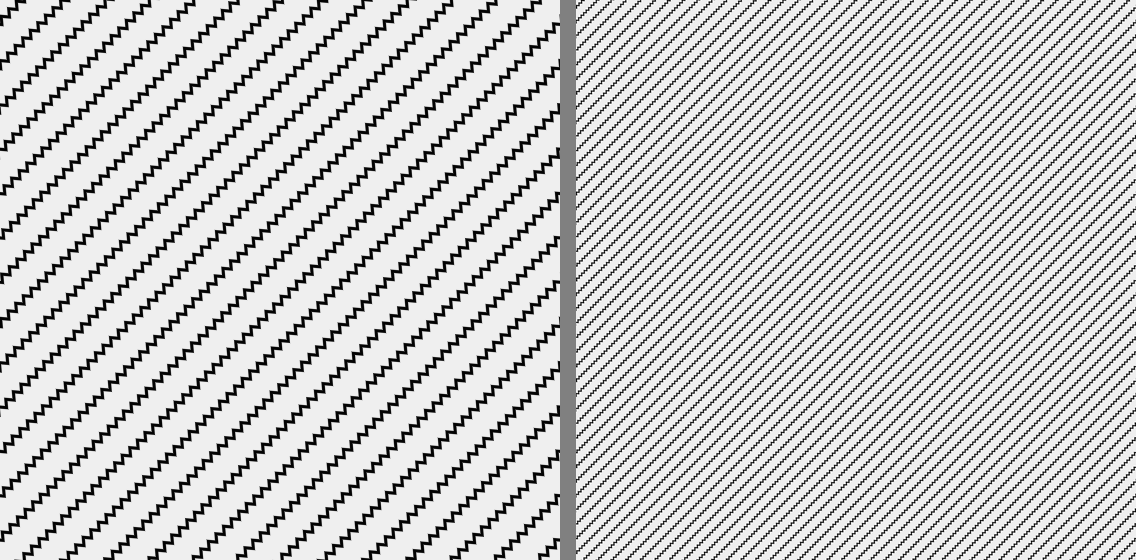
Left: one tile. Right: repeated 3 by 3.
Reproduce this pattern procedurally as a WebGL 2 fragment shader.

```glsl
#version 300 es
precision highp float;

uniform vec2 u_resolution;
out vec4 fragColor;

#define ROWS 13.0            // zigzag lines across and down
#define TEETH 37.0           // teeth along each canvas side
#define ROW_CENTRE 0.51      // place of the line within its row
#define TOOTH_HEIGHT 0.0113  // peak to peak, along the centre line
#define LINE_WIDTH 0.0056
#define PAPER vec3(0.937)
#define INK vec3(0.01)

const float SQRT2 = 1.41421356;

// Signed distance to the nearest mitred zigzag running up the diagonal.
float zigzagDistance(vec2 uv) {
    // Offset across the diagonal from the middle of the nearest row
    float row = ROWS * (uv.x - uv.y);
    float across = (fract(row - ROW_CENTRE + 0.5) - 0.5) / (ROWS * SQRT2);

    // Triangle wave along the diagonal
    float phase = fract(TEETH * (uv.x + uv.y));
    float wave = TOOTH_HEIGHT * (0.5 - 2.0 * abs(phase - 0.5));

    // Turn the offset into distance from the slanted stroke
    float slope = TOOTH_HEIGHT * TEETH * SQRT2 * 2.0;
    return abs(across - wave) * inversesqrt(1.0 + slope * slope) - 0.5 * LINE_WIDTH;
}

void main() {
    vec2 uv = gl_FragCoord.xy / u_resolution;
    float pixel = 1.0 / min(u_resolution.x, u_resolution.y);

    // Edge smoothed over about one pixel
    float coverage = smoothstep(0.75, -0.75, zigzagDistance(uv) / pixel);
    fragColor = vec4(mix(PAPER, INK, coverage), 1.0);
}
```
